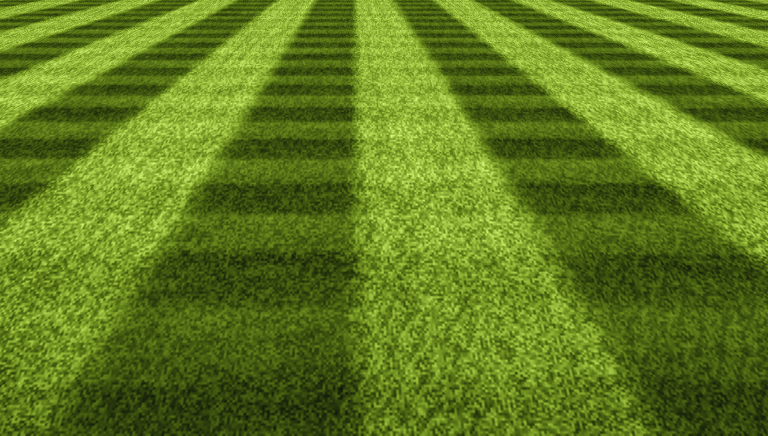
Reproduce this texture procedurally as a Shadertoy shader.

```glsl
const float PI = 3.14159265;
const vec2 VANISH = vec2(0.8126, 1.1438);  // vanishing point, in canvas heights
const float STRIPE_WIDTH = 0.6216;         // stripe width per unit of depth
const float STRIPE_SHIFT = 0.0185;
const float BAND_RATE = 5.074;             // cross bands per inverse depth
const float STRIPE_SOFT = 0.28;
const float BAND_SOFT = 0.35;
const float LIGHT_NEAR = 0.50;             // brightness of the pale stripes
const float LIGHT_FAR = 0.72;
const float DARK_BAND = 0.30;              // brightness inside the dark stripes
const float PALE_BAND_NEAR = 0.375;
const float PALE_BAND_FAR = 0.46;
const float NEAR_SHADE = 0.03;             // darkening of the nearest turf
const float CORNER_SHADE = 0.05;           // darkening of the lower corners
const float GRAIN_DENSITY = 175.0;
const float GRAIN_LIGHT = 0.42;
const float GRAIN_DARK = 0.25;

float hash(vec2 p) {
    return fract(sin(dot(p, vec2(12.9898, 78.233))) * 43758.5453);
}

float noise(vec2 p) {
    vec2 cell = floor(p), f = fract(p);
    f = f * f * (3.0 - 2.0 * f);
    float low = mix(hash(cell), hash(cell + vec2(1, 0)), f.x);
    float high = mix(hash(cell + vec2(0, 1)), hash(cell + vec2(1, 1)), f.x);
    return mix(low, high, f.y);
}

// Soft square wave: one on [0,1], zero on [1,2]; blurs out when too fine
float alternate(float t, float softness) {
    float k = softness + PI * 0.6 * fwidth(t);
    return smoothstep(-k, k, sin(PI * t));
}

// Green drives the other channels: olive shadows, yellowish highlights
vec3 grassColor(float green) {
    float g = clamp(green, 0.06, 0.96);
    return vec3(g * (0.67 + 0.2 * g), g, 0.04 + 0.5 * g * g * g);
}

void mainImage(out vec4 fragColor, in vec2 fragCoord) {
    vec2 p = fragCoord / iResolution.y;
    float depth = VANISH.y - p.y;
    float side = p.x - VANISH.x;
    float nearness = clamp(depth / VANISH.y, 0.0, 1.0);

    // Ground coordinates: across the stripes and away from the viewer
    float across = side / (STRIPE_WIDTH * depth) - STRIPE_SHIFT;
    float away = BAND_RATE / depth;

    // Grain cells shrink gently towards the horizon
    float root = sqrt(depth);
    vec2 turf = GRAIN_DENSITY * vec2(side / root, 2.0 * root);
    float fine = noise(turf) - 0.5;
    float coarse = noise(turf * 0.45 + 31.7) - 0.5;
    float streaks = noise(turf * vec2(0.05, 0.42) + 53.1) - 0.5;
    float tracks = noise(vec2(across * 17.0, 5.0 * log(depth) + 40.0)) - 0.5;

    // Mown stripes and cross bands, flattened where they run together
    float stripe = alternate(across + 0.02 * fine, STRIPE_SOFT);
    float band = alternate(away + 1.0 + 0.03 * fine + 0.05 * streaks, BAND_SOFT);
    float bandFade = 1.0 - smoothstep(0.15, 0.5, fwidth(away));
    float bandRamp = (fract(away) - 0.5) * bandFade;
    float closeUp = smoothstep(0.75, 1.0, nearness);

    float paleBand = mix(PALE_BAND_FAR, PALE_BAND_NEAR, smoothstep(0.3, 0.9, nearness));
    float dark = mix(DARK_BAND, paleBand, band);
    dark += 0.06 * bandRamp * (2.0 * band - 1.0) + 0.07 * streaks;
    dark -= NEAR_SHADE * closeUp;
    float light = mix(LIGHT_FAR, LIGHT_NEAR, smoothstep(0.3, 1.0, nearness));
    light += 0.06 * (band - 0.5) + 0.10 * tracks + 0.04 * streaks;
    light -= CORNER_SHADE * closeUp * smoothstep(0.4, 0.8, abs(side));

    // Blade texture, stronger up close
    float amount = mix(GRAIN_DARK, GRAIN_LIGHT, stripe);
    amount *= mix(0.6, 1.05, smoothstep(0.1, 0.7, nearness));
    float grain = amount * (fine + 0.3 * coarse);

    float green = mix(dark, light, stripe) + grain;
    fragColor = vec4(grassColor(green), 1.0);
}
```
